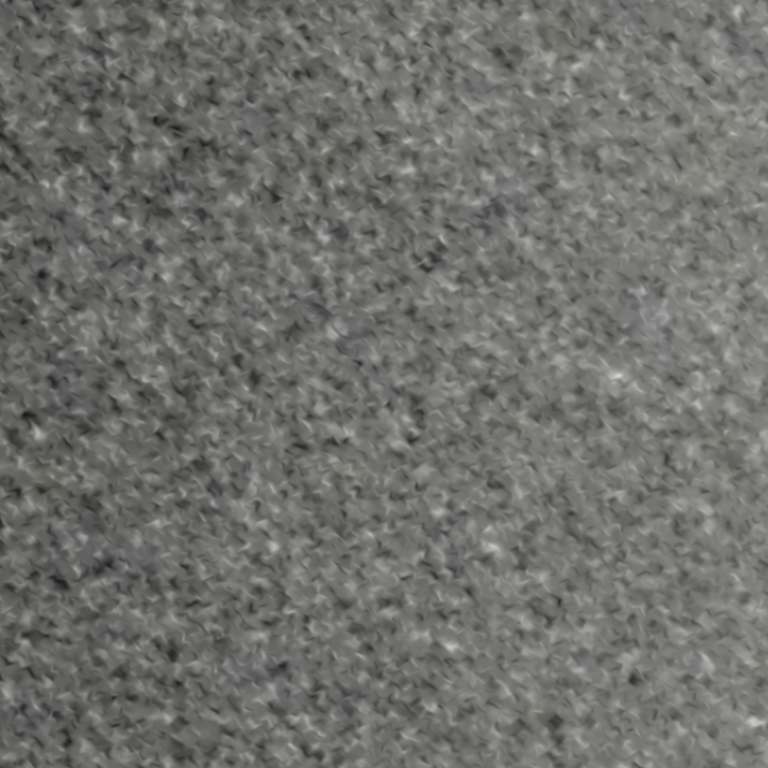
Give the GLSL for this texture, as a Shadertoy shader.

```glsl
// Grey granular stone: diagonal light and dark flecks under uneven soft light.

const vec3  STONE_TINT     = vec3(1.0, 1.0, 0.977);
const float SHADE_LEFT     = 0.378;  // base brightness at the left edge
const float SHADE_RIGHT    = 0.490;  // base brightness at the right edge
const float COARSE_CELLS   = 51.0;   // large flecks across the canvas
const float FINE_CELLS     = 87.0;   // small flecks across the canvas
const float COARSE_GAIN    = 0.145;
const float FINE_GAIN      = 0.125;
const vec2  FLECK_SIZE     = vec2(0.55, 0.32);  // length and width in cells
const float FLECK_ANGLE    = -0.62;
const float ANGLE_SPREAD   = 1.7;
const float RELIEF         = 0.75;   // lit side against shaded side
const float MOTTLE_GAIN    = 0.012;
const float TINT_DRIFT     = 0.007;

vec3 hash3(vec2 cell) {
    vec3 q = fract(cell.xyx * vec3(0.1031, 0.1030, 0.0973));
    q += dot(q, q.yxz + 33.33);
    return fract((q.xxy + q.yzz) * q.zyx);
}

// Cellular noise: one signed, elongated, side-lit fleck per cell.
float flecks(vec2 p) {
    vec2 home = floor(p);
    float sum = 0.0;
    for (int j = -1; j <= 1; j++) {
        for (int i = -1; i <= 1; i++) {
            vec2 cell = home + vec2(i, j);
            vec3 place = hash3(cell + 17.0);
            vec3 look = hash3(cell + 141.0);
            vec2 d = p - cell - place.xy;
            float angle = FLECK_ANGLE + (place.z - 0.5) * ANGLE_SPREAD;
            vec2 axis = vec2(cos(angle), sin(angle));
            vec2 q = vec2(dot(d, axis), dot(d, vec2(-axis.y, axis.x)));
            q /= FLECK_SIZE * mix(0.8, 1.2, look.y);
            float window = 1.0 - smoothstep(0.6, 1.0, length(d));
            float tone = 2.0 * look.x - 1.0 + RELIEF * look.z * q.y;
            sum += tone * exp(-dot(q, q)) * window;
        }
    }
    return sum;
}

// Slow layered sines for broad cloudy patches.
float mottle(vec2 p) {
    float sum = 0.0;
    float gain = 0.6;
    for (int i = 0; i < 4; i++) {
        sum += gain * sin(p.x + 1.3 * sin(p.y)) * cos(p.y + 0.9 * sin(p.x));
        p = mat2(1.3, 1.1, -1.1, 1.3) * p + 2.7;
        gain *= 0.75;
    }
    return sum;
}

void mainImage(out vec4 fragColor, in vec2 fragCoord) {
    vec2 uv = fragCoord / iResolution.xy;
    vec2 p = fragCoord / iResolution.y;

    // Broad light: brightest at the right, slightly above the middle
    float light = mix(SHADE_LEFT, SHADE_RIGHT, uv.x);
    light += 0.012 * uv.x * (1.0 - 4.0 * pow(uv.y - 0.65, 2.0));
    light += MOTTLE_GAIN * mottle(p * 9.0);

    // Ragged grain, softer toward the bright edge
    vec2 ragged = p + 0.0018 * sin(p.yx * vec2(310.0, 270.0)
                                   + 2.0 * sin(p * vec2(143.0, 167.0)));
    float grain = COARSE_GAIN * flecks(ragged * COARSE_CELLS)
                + FINE_GAIN * flecks(ragged * FINE_CELLS + 53.0);
    grain *= mix(1.08, 0.85, smoothstep(0.3, 1.0, uv.x));

    // Faint drift between warm and violet greys
    float drift = TINT_DRIFT * mottle(p * 14.0 + 5.0);
    vec3 color = (light + grain) * STONE_TINT + drift * vec3(0.2, 0.5, -1.0);
    fragColor = vec4(clamp(color, 0.0, 1.0), 1.0);
}
```
